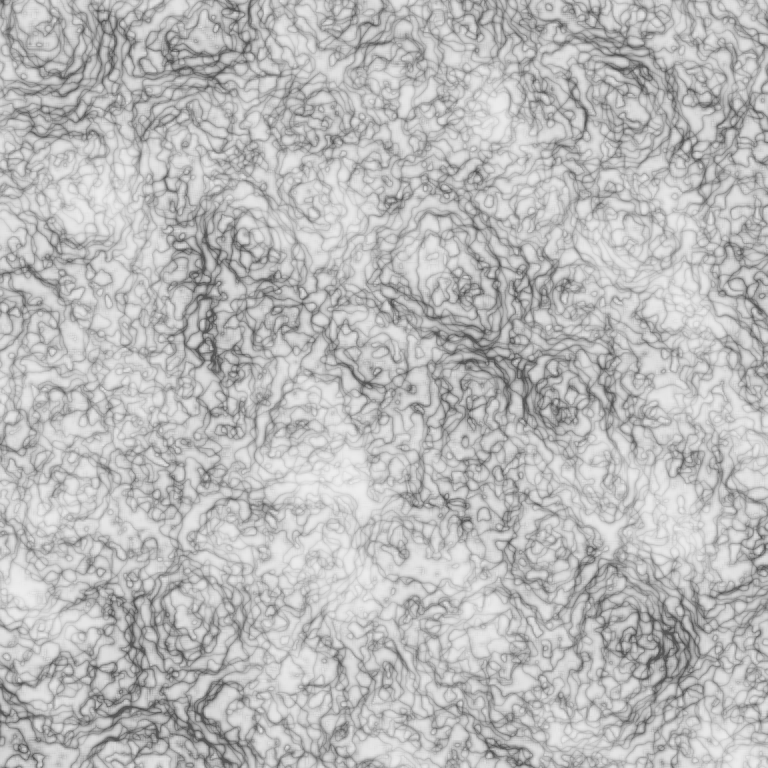
Reproduce this texture procedurally as a Shadertoy shader.

```glsl
const int   LAYERS       = 5;       // overlapping sheets of threads
const float FLOW_SCALE   = 5.0;     // broad swirls that steer the threads
const float FLOW_PULL    = 4.5;
const float WAVE_SCALE   = 42.0;    // wandering of single threads
const float WAVE_PULL    = 0.85;
const float KINK_SCALE   = 95.0;    // small kinks
const float KINK_PULL    = 0.2;
const float THREAD_WIDTH = 0.0021;
const float THREAD_INK   = 0.22;
const float MIN_SLOPE    = 14.0;    // keeps flat spots from becoming blots
const float PATCH_INK    = 1.0;     // extra ink in the dark patches
const float PATCH_SHADE  = 0.08;
const float PAPER        = 0.885;
const float DARKEST      = 0.34;

float hash(vec2 cell) {
    vec3 q = fract(cell.xyx * vec3(0.1031, 0.1030, 0.0973));
    q += dot(q, q.yzx + 33.33);
    return fract((q.x + q.y) * q.z);
}

float cornerSlope(vec2 cell, vec2 offset) {
    float angle = 6.2832 * hash(cell);
    return dot(vec2(cos(angle), sin(angle)), offset);
}

float gradientNoise(vec2 p) {
    vec2 cell = floor(p), f = fract(p);
    vec2 u = f * f * f * (f * (f * 6.0 - 15.0) + 10.0);
    vec2 e = vec2(1.0, 0.0);
    float low  = mix(cornerSlope(cell, f), cornerSlope(cell + e.xy, f - e.xy), u.x);
    float high = mix(cornerSlope(cell + e.yx, f - e.yx), cornerSlope(cell + e.xx, f - e.xx), u.x);
    return mix(low, high, u.y);
}

// Broad light and dark areas, drawn out along the falling diagonal
float patchTone(vec2 p) {
    vec2 q = vec2(p.x - p.y, 1.6 * (p.x + p.y)) * 0.707;
    return gradientNoise(q * 3.7 + 11.3) + 0.75 * gradientNoise(q * 8.5 + 47.1);
}

// Threads are level lines of a swirl field disturbed by fine noise
float threads(vec2 p, float flow, float seed) {
    vec2 shift = seed * vec2(17.31, 29.77) + 60.0;
    float level = FLOW_PULL * (flow + 0.6 * gradientNoise(p * FLOW_SCALE + shift))
                + WAVE_PULL * gradientNoise(p * WAVE_SCALE + shift)
                + KINK_PULL * gradientNoise(p * KINK_SCALE + shift)
                + 0.37 * seed;
    float slope = length(vec2(dFdx(level), dFdy(level))) * iResolution.y;
    float gap = abs(fract(level) - 0.5) / max(slope, MIN_SLOPE);
    float fade = 1.0 + 0.9 * gradientNoise(p * 24.0 + shift.yx);
    return fade * exp(-gap / THREAD_WIDTH);
}

void mainImage(out vec4 fragColor, in vec2 fragCoord) {
    vec2 p = fragCoord / iResolution.y;

    float tone = patchTone(p);
    float flow = gradientNoise(p * FLOW_SCALE + 5.7)
               + 0.4 * gradientNoise(p * FLOW_SCALE * 2.1 + 31.9);
    float ink = THREAD_INK * clamp(1.0 + PATCH_INK * tone, 0.35, 1.8);

    // Lay the translucent sheets over the paper
    float gray = PAPER * (1.0 - PATCH_SHADE * tone);
    for (int i = 0; i < LAYERS; i++) {
        gray *= 1.0 - ink * threads(p, flow, float(i));
    }
    fragColor = vec4(vec3(clamp(gray, DARKEST, 1.0)), 1.0);
}
```
